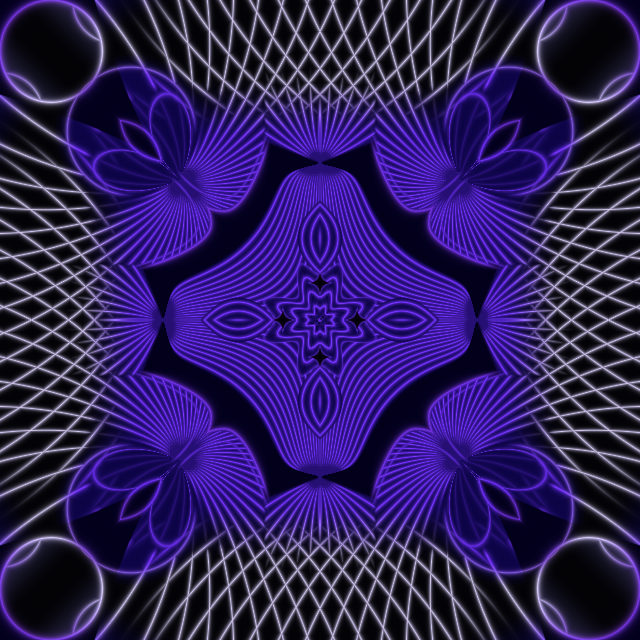
Reproduce this pattern procedurally as a Shadertoy shader.

```glsl
// A violet mandala: the plane is folded into one eighth, where glowing contour
// lines run between poles on the axis and on the diagonal. Outside, the fans of
// rays from those poles cross into a pale lattice of pointed petals.

const vec2 AXIS_POLE = vec2(0.49, 0.0);
const vec2 DIAG_POLE = vec2(0.44, 0.44);

// Glow around a curve at a given distance in canvas units
float glowLine(float dist, float width) {
    return exp(-abs(dist) / width);
}

// Lines at whole values of a phase, with a halo; dense parts turn even
float contours(float phase) {
    float pixelStep = fwidth(phase) + 1e-5;
    float cycle = abs(fract(phase + 0.5) - 0.5);
    float dist = cycle / (pixelStep * iResolution.y * 0.5);
    float glow = 0.72 * glowLine(dist, 0.0045) + 0.28 * pow(1.0 - 2.0 * cycle, 4.0);
    return mix(glow, 0.22, smoothstep(0.35, 0.85, pixelStep));
}

// Along and across the diagonal, seen from a point
vec2 diagonalFrame(vec2 w) {
    return vec2(w.x + w.y, w.x - w.y) * 0.70711;
}

// Curved rays of the diagonal pole: wide petals outward, dense at the sides
float diagonalFan(vec2 q) {
    vec2 d = diagonalFrame(q - DIAG_POLE);
    float r = length(d);
    float angle = atan(abs(d.y), d.x) + 0.45 * r + 0.35 * (1.0 - exp(-r / 0.12));
    return 2.1 * angle * angle;
}

// Curved rays of the axis pole
float axisFan(vec2 q) {
    vec2 w = q - AXIS_POLE;
    return 6.5 * (atan(w.y, w.x) + 0.45 * length(w)) + 0.5;
}

// Astroid measure, for four-pointed stars
float astroid(vec2 p) {
    float s = sqrt(abs(p.x)) + sqrt(abs(p.y));
    return s * s;
}

void mainImage(out vec4 fragColor, in vec2 fragCoord) {
    vec2 p = (2.0 * fragCoord - iResolution.xy) / iResolution.y;
    vec2 q = abs(p);
    q = vec2(max(q.x, q.y), min(q.x, q.y));
    float radius = length(q);

    // Concave bands that bend round and plunge into the axis poles
    float reach = max(0.24 - q.x * q.x + q.y * q.y, 0.002);
    float band = 2.0 * q.x * q.y * sqrt(1.0 + pow(0.035 / reach, 2.0));
    float innerZone = smoothstep(0.122, 0.112, band) * smoothstep(0.0, 0.02, 0.52 - q.x);
    float inner = contours(160.0 * band - 500.0 * band * band + 0.55);

    // Nested lenses on the axis, around a rosette with dark stars
    float lensLevel = q.y / 0.028 + pow((q.x - 0.255) / 0.075, 2.0);
    inner = mix(inner, contours(lensLevel), smoothstep(2.6, 2.4, lensLevel));
    float theta = atan(q.y, q.x);
    float rosette = radius * (1.0 + 0.2 * cos(8.0 * theta) - 0.2 * cos(4.0 * theta));
    inner = mix(inner, contours(rosette / 0.036), smoothstep(0.150, 0.135, rosette));
    float starSize = astroid(q - vec2(0.116, 0.0));
    float blackStar = smoothstep(0.048, 0.036, starSize);
    inner = max(inner * (1.0 - blackStar), 0.6 * glowLine(starSize - 0.046, 0.008)) * innerZone;

    // Hooked edge between the dark hollow and the outer fans
    float bend = q.y - 0.3;
    float curve = bend < 0.0 ? 11.0 : 4.0;
    float hook = q.x - 0.34 - curve * bend * bend;
    float slope = length(vec2(1.0, 2.0 * curve * bend));
    float nearAxis = smoothstep(0.18, 0.165, q.y);
    float outsideHook = smoothstep(-0.004, 0.012, hook);
    float outsidePole = smoothstep(0.0, 0.012, q.x - 0.485 - 0.4 * q.y);
    float fanZone = mix(outsideHook, outsidePole, nearAxis);

    // Petal loops around the diagonal pole
    vec2 fromPole = diagonalFrame(q - DIAG_POLE);
    float poleDist = length(fromPole);
    float poleAngle = atan(fromPole.y, fromPole.x);
    float loopEdge = poleDist - 0.27 * abs(cos(2.4 * (poleAngle - 0.62)));
    float loopZone = smoothstep(1.35, 1.2, poleAngle) * smoothstep(0.31, 0.28, poleDist);
    float flower = length(q - 0.59);
    float petals = 0.8 * glowLine(loopEdge * 0.7, 0.006) * loopZone;
    petals = max(petals, 0.85 * glowLine(flower - 0.20, 0.006) * smoothstep(0.95, 1.05, q.x + q.y));
    vec2 leaf = diagonalFrame(q - 0.56);
    float leafEdge = abs(leaf.y) + 0.032 * (pow(leaf.x / 0.09, 2.0) - 1.0);
    petals = max(petals, 0.9 * glowLine(leafEdge, 0.006));

    // Fans meet in chevrons near the poles and cross farther out
    float crossing = smoothstep(0.60, 0.72, q.x);
    float axisRays = contours(axisFan(q)) * nearAxis * smoothstep(0.82, 0.66, q.x);
    float diagRays = contours(diagonalFan(q)) * max(1.0 - nearAxis, crossing);
    diagRays *= 1.0 - 0.75 * loopZone;
    float mirrorRays = contours(diagonalFan(vec2(q.x, -q.y)));
    mirrorRays *= crossing * smoothstep(0.65, 0.40, q.y);
    float fans = max(axisRays, max(diagRays, mirrorRays)) * fanZone;

    // Ribbons along the hook
    float ribbon = max(glowLine(hook / slope, 0.007), 0.7 * glowLine((hook - 0.04) / slope, 0.006));
    ribbon *= smoothstep(0.15, 0.18, q.y) * smoothstep(0.46, 0.42, q.y);

    // Round windows in the corners, with a leaf on either side
    vec2 corner = diagonalFrame(q - 0.84);
    float windowEdge = length(corner) - 0.16;
    float window = smoothstep(0.004, -0.004, windowEdge);
    float leafArc = glowLine(length(vec2(corner.x + 0.03, abs(corner.y) - 0.25)) - 0.13, 0.007);
    float rim = max(glowLine(windowEdge, 0.009), 0.8 * leafArc * window);
    float lines = max(max(inner, fans * (1.0 - window)), max(ribbon, petals));
    lines = max(lines, rim);

    // Ground: blue heart, hollow, black lattice, blue corners
    float pale = smoothstep(0.56, 0.76, q.x) * (1.0 - smoothstep(1.08, 1.30, radius));
    pale *= smoothstep(0.17, 0.25, flower);
    vec3 ground = mix(vec3(0.01, 0.0, 0.11), vec3(0.045, 0.015, 0.27), max(innerZone, fanZone));
    ground = mix(ground, vec3(0.01, 0.01, 0.025), max(pale, window));
    ground += window * vec3(0.12, 0.11, 0.20) * smoothstep(0.03, 0.16, abs(corner.y));
    ground *= 1.0 - 0.9 * blackStar;

    // Violet lines at the heart, lilac white in the lattice
    vec3 lineColor = mix(vec3(0.46, 0.20, 0.82), vec3(0.82, 0.78, 0.93), pale);
    vec3 color = ground + lineColor * mix(lines, pow(lines, 1.3), pale);
    fragColor = vec4(min(color, 1.0), 1.0);
}
```
